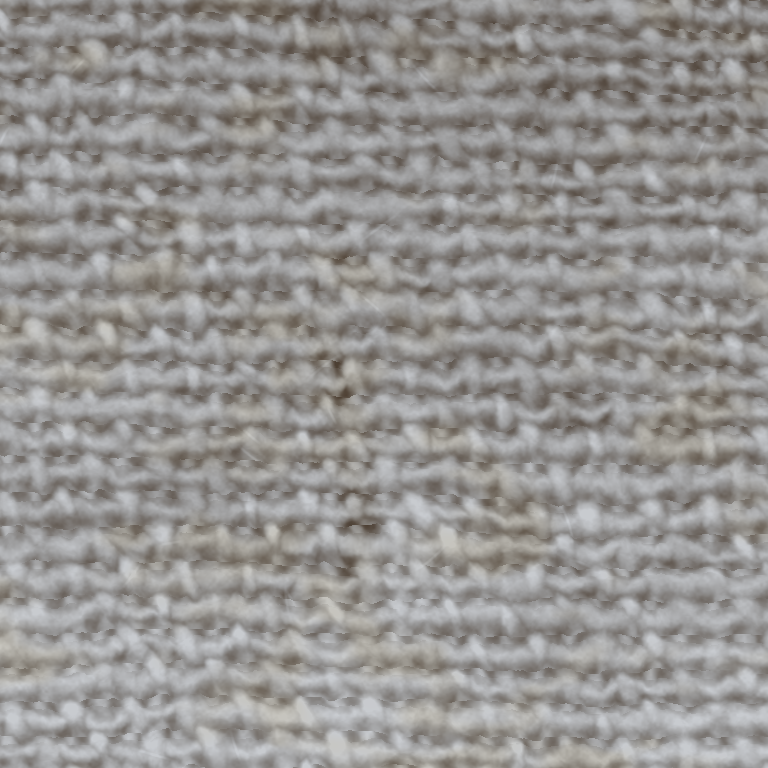
This texture is drawn by a WebGL 2 fragment shader. Its source:

```glsl
#version 300 es
precision highp float;
// Coarse plain-weave linen: soft horizontal weft threads crossed by slanted warp knots.
// A height field of both thread sets is lit from the upper left, then toned with
// noise for uneven yarn, soiled patches, a worn vertical seam and stray fibres.

#define THREADS vec2(26.3, 22.4)    // warp threads across, weft threads down
#define WEFT_WIDTH 0.41             // half width of a weft thread, in cells
#define KNOT_SIZE vec2(0.46, 0.60)  // half size of a warp knot, in cells
#define SLANT 0.34                  // lean of the knots to the upper left
#define IRREGULARITY 0.34           // wander of threads and knots, in cells
#define ROUGHNESS 0.30              // small distortion of every outline
#define CONTRAST 0.95               // dark gaps against raised yarn
#define RELIEF 0.66                 // strength of the side light
#define PATCHINESS 0.30             // broad light and dark areas
#define GRAIN 0.30                  // fine yarn texture
#define HAIRS 22                    // stray fibres

uniform vec2 u_resolution;
out vec4 fragColor;

const float PI = 3.14159;
const vec3 GAP_BROWN = vec3(0.415, 0.385, 0.360);
const vec3 YARN_GREY = vec3(0.578, 0.575, 0.575);
const vec3 YARN_LIGHT = vec3(0.755, 0.765, 0.780);
const vec3 SOIL_TINT = vec3(0.99, 0.965, 0.91);

float hash(vec2 p) {
  vec3 q = fract(vec3(p.xyx) * 0.1031);
  q += dot(q, q.yzx + 33.33);
  return fract((q.x + q.y) * q.z);
}

float noise(vec2 p) {
  vec2 i = floor(p), f = fract(p);
  f = f * f * (3.0 - 2.0 * f);
  return mix(mix(hash(i), hash(i + vec2(1, 0)), f.x),
             mix(hash(i + vec2(0, 1)), hash(i + vec2(1, 1)), f.x), f.y);
}

float fbm(vec2 p) {
  return 0.55 * noise(p) + 0.3 * noise(p * 2.1 + 17.0) + 0.15 * noise(p * 4.3 + 41.0);
}

float smoothMax(float a, float b) {
  float k = 0.15, t = max(k - abs(a - b), 0.0) / k;
  return max(a, b) + t * t * k * 0.25;
}

// Sagging rows, with uneven spacing of both thread sets.
vec2 weaveCoords(vec2 uv) {
  vec2 p = uv;
  p.y += 0.024 * uv.x * uv.y + 0.016 * (noise(uv * vec2(4.0, 9.0) + 5.0) - 0.5);
  p.x += 0.024 * (noise(uv * vec2(8.0, 5.0) + 60.0) - 0.5) + 0.012 * uv.y;
  vec2 g = p * THREADS + 40.0;
  return g + ROUGHNESS * (vec2(fbm(g * 1.6), fbm(g * 1.6 + 90.0)) - 0.5);
}

float weaveHeight(vec2 g) {
  vec2 cell = floor(g);
  // Sunken warp bridges the rows, so that gaps stay separate holes.
  float h = 0.38 - 0.17 * cos(2.0 * PI * (g.x + SLANT * (fract(g.y) - 0.5)))
          + 0.30 * (noise(g * 0.8 + 33.0) - 0.5);
  for (int j = -1; j <= 1; j++) {
    float row = cell.y + float(j);
    float yarn = noise(vec2(g.x * 0.4, row * 7.3));
    float over = cos(PI * (g.x - 0.5 + row));
    float centre = row + 0.5 - 0.07 * over
                 + IRREGULARITY * (noise(vec2(g.x * 0.6, row * 3.7 + 9.0)) - 0.5);
    float d = (g.y - centre) / (WEFT_WIDTH * (0.65 + 0.75 * yarn));
    h = smoothMax(h, (0.70 + 0.06 * over + 0.14 * (yarn - 0.5)) * exp(-d * d));
    for (int i = -1; i <= 1; i++) {
      vec2 id = vec2(cell.x + float(i), row);
      if (mod(id.x + id.y, 2.0) < 0.5) continue;  // weft lies on top here
      vec2 jitter = vec2(hash(id), hash(id + 71.0)) - 0.5;
      vec2 q = g - id - vec2(0.5, 0.64) - IRREGULARITY * jitter;
      q.x += SLANT * (0.4 + 1.2 * hash(id + 13.0)) * q.y;
      q /= KNOT_SIZE * (0.78 + 0.44 * hash(id + 29.0));
      float r = length(q);
      h = smoothMax(h, (0.74 + 0.26 * hash(id + 53.0)) * exp(-r * r * sqrt(r)));
    }
  }
  return h;
}

// Short, thin, curved fibres lying loose on the cloth.
float strayHairs(vec2 uv) {
  float sum = 0.0;
  for (int i = 0; i < HAIRS; i++) {
    float n = float(i);
    float angle = PI * hash(vec2(n, 3.0));
    vec2 q = uv - vec2(hash(vec2(n, 11.0)), hash(vec2(n, 23.0)));
    q = vec2(dot(q, vec2(cos(angle), sin(angle))), dot(q, vec2(-sin(angle), cos(angle))));
    q.y += 8.0 * (hash(vec2(n, 37.0)) - 0.5) * q.x * q.x;
    float reach = 0.015 + 0.025 * hash(vec2(n, 47.0));
    sum += (1.0 - smoothstep(0.0003, 0.0028, abs(q.y)))
         * (1.0 - smoothstep(0.2 * reach, reach, abs(q.x)));
  }
  return min(sum, 1.0);
}

void main() {
  vec2 uv = gl_FragCoord.xy / u_resolution;
  vec2 g = weaveCoords(uv);
  float h = weaveHeight(g);
  float towardLight = weaveHeight(g + vec2(-0.12, 0.22));

  // Lit relief, fading toward the top, with fine yarn grain.
  float patches = fbm(uv * vec2(4.0, 6.0) + 3.0) - 0.5;
  float tone = 0.59 + CONTRAST * (h - 0.63) + RELIEF * (h - towardLight);
  tone += 0.34 * (0.46 - uv.y) + PATCHINESS * patches;
  tone += GRAIN * (fbm(g * vec2(3.0, 4.5)) - 0.5);
  tone += 0.3 * GRAIN * (noise(uv * 230.0) - 0.5);

  // Worn seam: broken dark gaps, wandering left toward the top.
  float seamX = 0.475 - 0.06 * uv.y + 0.03 * (noise(vec2(uv.y * 12.0, 2.0)) - 0.5);
  float seam = exp(-pow((uv.x - seamX) / 0.022, 2.0))
             * smoothstep(0.05, 0.2, uv.y) * (1.0 - smoothstep(0.4, 0.8, uv.y));
  float broken = smoothstep(0.3, 0.7, noise(uv * vec2(20.0, 28.0) + 7.0));
  tone -= seam * (0.08 + 0.5 * broken * (1.0 - smoothstep(0.3, 0.7, h)));
  tone += 0.13 * strayHairs(uv);
  tone = clamp(tone, -0.35, 1.08);

  vec3 color = tone < 0.5 ? mix(GAP_BROWN, YARN_GREY, tone * 2.0)
                          : mix(YARN_GREY, YARN_LIGHT, tone * 2.0 - 1.0);
  float soil = smoothstep(0.5, 0.8, fbm(uv * vec2(9.0, 14.0) + 80.0)) + 0.5 * seam;
  fragColor = vec4(color * mix(vec3(1.0), SOIL_TINT, min(soil, 1.0)), 1.0);
}
```
